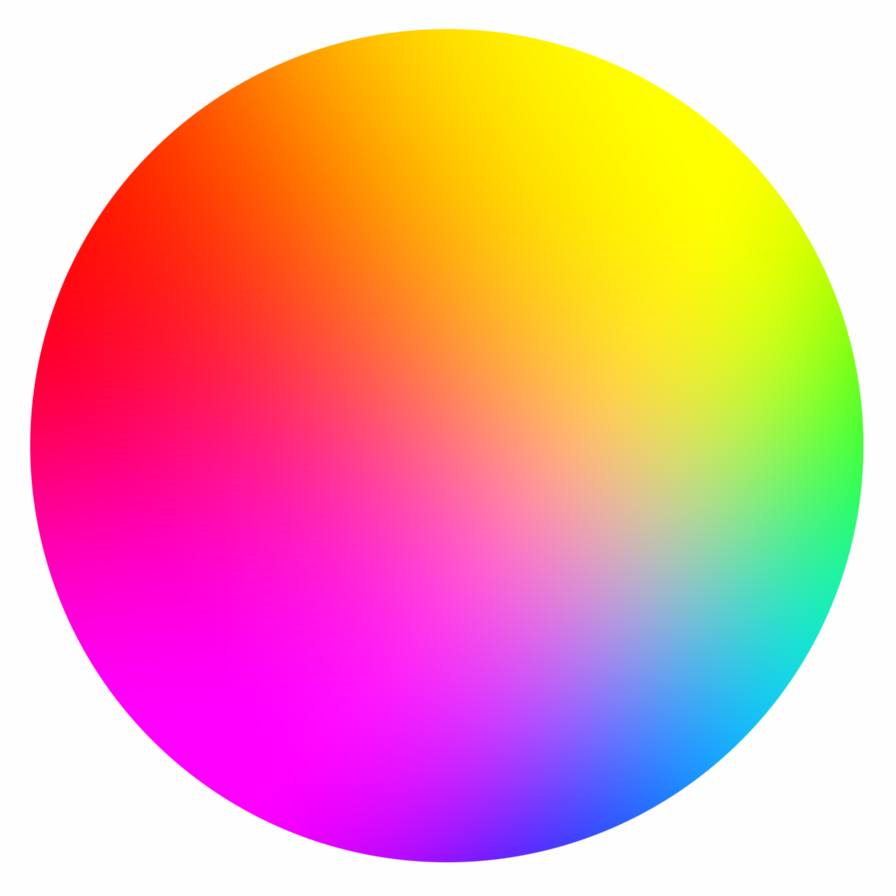
Write a WebGL 1 fragment shader that draws this background.

```glsl
precision highp float;

uniform vec2 u_resolution;

// Soft step with slightly widened range, so strong values reach 0 and 1
vec3 softClip(vec3 v) {
  vec3 s = 1.0 / (1.0 + exp(-v));
  return clamp((s - 0.5) * 1.12 + 0.5, 0.0, 1.0);
}

// Each channel rises along its own direction across the unit disc
vec3 spectrum(vec2 p) {
  float red = 4.2 - 5.6 * dot(p, vec2(0.8, -0.6)) - 0.6 * dot(p, p);
  float green = -0.2 + dot(p, vec2(3.2, 1.8));
  float blue = -0.3 * p.x - 4.4 * p.y - 0.7 * p.x * p.x;
  return softClip(vec3(red, green, blue));
}

void main() {
  float side = min(u_resolution.x, u_resolution.y);
  vec2 centered = (gl_FragCoord.xy - 0.5 * u_resolution) / side;
  vec2 p = (centered - vec2(-0.0013, 0.0026)) / 0.465;

  // Disc with an edge about one pixel wide
  float edge = 1.0 / (0.465 * side);
  float disc = 1.0 - smoothstep(1.0 - edge, 1.0 + edge, length(p));

  vec3 paper = vec3(0.996);
  gl_FragColor = vec4(mix(paper, spectrum(p), disc), 1.0);
}
```
